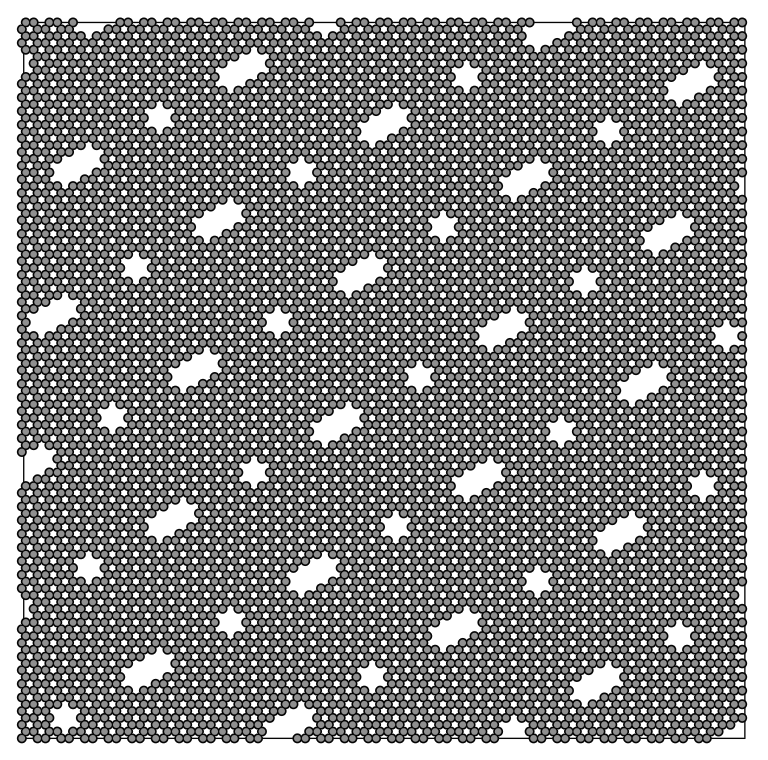
Give the GLSL for this pattern, as a WebGL 2 fragment shader.

```glsl
#version 300 es
precision highp float;
// Sheet of outlined discs on a honeycomb grid, pierced by a slanted lattice of
// star and oblong holes, over a thin frame. Each pixel takes the closest disc
// that survives the hole, honeycomb and sheet-edge tests.

#define SPACING 0.010251               // disc spacing, in canvas widths
#define ANCHOR vec2(0.5461, 0.4987)    // centre of one star hole
#define FILL_RADIUS 0.42               // the rest is in disc spacings
#define RIM_RADIUS 0.63
#define HOLE_RADIUS 1.2
#define FRAME_WIDTH 0.17
#define SHEET_X vec2(-50.6, 41.1)      // left and right limits of disc centres
#define SHEET_ROWS vec2(-53.0, 52.0)   // bottom and top rows
#define FILL_COLOR vec3(0.56)
#define LINE_COLOR vec3(0.02)
#define PAPER_COLOR vec3(1.0)

uniform vec2 u_resolution;
out vec4 fragColor;

const float ROW_HEIGHT = 0.8660254;
// Steps from one star hole to the next: across and up
const mat2 HOLE_STEPS = mat2(18.0, -8.0 * ROW_HEIGHT, 3.0, 22.0 * ROW_HEIGHT);

float segmentDistance(vec2 p, vec2 halfSpan) {
    float t = clamp(dot(p, halfSpan) / dot(halfSpan, halfSpan), -1.0, 1.0);
    return length(p - t * halfSpan);
}

float boxDistance(vec2 p, vec2 halfSize) {
    vec2 q = abs(p) - halfSize;
    return length(max(q, 0.0)) + min(max(q.x, q.y), 0.0);
}

// Stars sit on the hole lattice, oblongs three cells long midway between them
bool inHole(vec2 site) {
    vec2 cell = inverse(HOLE_STEPS) * site;
    vec2 fromStar = HOLE_STEPS * (cell - round(cell));
    vec2 fromOblong = HOLE_STEPS * (fract(cell) - 0.5);
    return length(fromStar) < HOLE_RADIUS
        || segmentDistance(fromOblong, vec2(1.5, ROW_HEIGHT)) < HOLE_RADIUS;
}

bool hasDisc(vec2 index, vec2 site) {
    bool hexCentre = mod(index.x - index.y + 0.5, 3.0) < 1.0;
    bool onSheet = site.x > SHEET_X.x && site.x < SHEET_X.y
        && index.y >= SHEET_ROWS.x && index.y <= SHEET_ROWS.y;
    return onSheet && !hexCentre && !inHole(site);
}

// Distance to the closest disc centre
float discDistance(vec2 p) {
    float row = p.y / ROW_HEIGHT;
    vec2 base = round(vec2(p.x - 0.5 * row, row));
    float nearest = 10.0;
    for (int j = -1; j <= 1; j++) {
        for (int i = -1; i <= 1; i++) {
            vec2 index = base + vec2(i, j);
            vec2 site = vec2(index.x + 0.5 * index.y, index.y * ROW_HEIGHT);
            if (hasDisc(index, site)) nearest = min(nearest, length(p - site));
        }
    }
    return nearest;
}

// Antialiased coverage of a signed distance
float coverage(float d, float pixel) {
    return clamp(0.5 - d / pixel, 0.0, 1.0);
}

void main() {
    vec2 p = (gl_FragCoord.xy / u_resolution.x - ANCHOR) / SPACING;
    float pixel = 1.0 / (u_resolution.x * SPACING);

    // Frame under the discs
    vec2 frameCentre = vec2(-4.46, -0.5 * ROW_HEIGHT);
    vec2 frameHalf = vec2(45.8, 52.5 * ROW_HEIGHT);
    float frame = abs(boxDistance(p - frameCentre, frameHalf)) - 0.5 * FRAME_WIDTH;
    vec3 color = mix(PAPER_COLOR, LINE_COLOR, coverage(frame, pixel));

    // Disc rims, then fills
    float d = discDistance(p);
    color = mix(color, LINE_COLOR, coverage(d - RIM_RADIUS, pixel));
    color = mix(color, FILL_COLOR, coverage(d - FILL_RADIUS, pixel));
    fragColor = vec4(color, 1.0);
}
```
